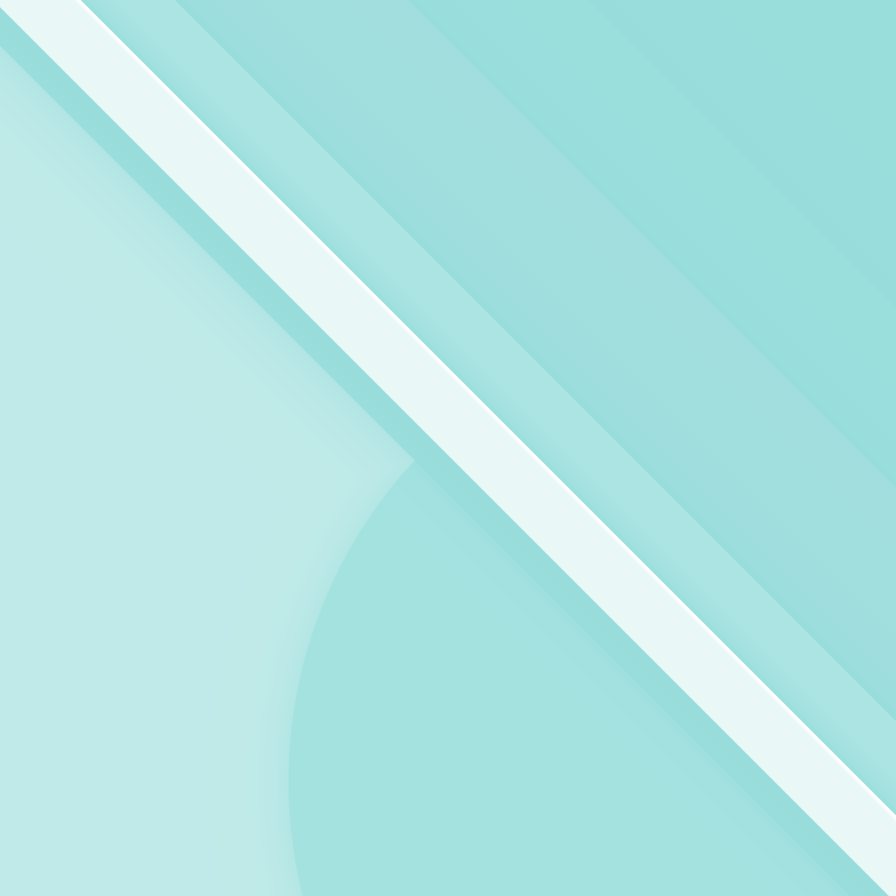
Reproduce this background procedurally as a Shadertoy shader.

```glsl
// Layered diagonal paper bands in pale teal, with a bright ribbon and a large disc.

#define RIBBON_LOW   -0.008
#define RIBBON_HIGH   0.090
#define PANEL_EDGE   -0.051
#define BAND_A        0.195
#define BAND_B        0.455
#define BAND_C        0.656
#define DISC_CENTRE   vec2(0.848, 0.128)
#define DISC_RADIUS   0.526
#define SHADE_SOFT    0.045

const vec3 DEEP   = vec3(0.592, 0.867, 0.858);
const vec3 TEAL   = vec3(0.602, 0.869, 0.862);
const vec3 MIST   = vec3(0.634, 0.872, 0.872);
const vec3 PALE   = vec3(0.675, 0.895, 0.892);
const vec3 PANEL  = vec3(0.753, 0.919, 0.912);
const vec3 DISC   = vec3(0.643, 0.886, 0.880);
const vec3 RIBBON = vec3(0.914, 0.970, 0.968);

// Antialiased step: 0 below the edge, 1 above it
float cover(float x, float edge, float pixel) {
    return smoothstep(edge - pixel, edge + pixel, x);
}

// Shadow that fades with the distance from an edge
float shade(float distanceToEdge, float softness) {
    return exp(-max(distanceToEdge, 0.0) / softness);
}

// Stacked bands above the ribbon, each shaded at its lower edge
vec3 upperBands(float d, float pixel) {
    vec3 bandA = mix(PALE, DEEP, 0.85 * shade(d - RIBBON_HIGH, 0.022));
    vec3 bandB = mix(MIST, DEEP, 0.95 * shade(d - BAND_A, SHADE_SOFT));
    vec3 bandC = mix(TEAL + 0.006, DEEP, shade(d - BAND_B, SHADE_SOFT));
    vec3 bandD = mix(TEAL, DEEP, 0.9 * shade(d - BAND_C, 0.025));
    vec3 color = mix(bandA, bandB, cover(d, BAND_A, pixel));
    color = mix(color, bandC, cover(d, BAND_B, pixel));
    return mix(color, bandD, cover(d, BAND_C, 2.0 * pixel));
}

// Pale panel and disc below the ribbon
vec3 lowerPanel(vec2 p, float d, float pixel) {
    float rim = length(p - DISC_CENTRE) - DISC_RADIUS;
    float below = PANEL_EDGE - d;
    float panelShade = 0.40 * shade(below, SHADE_SOFT);
    float rimShade = 0.36 * shade(rim, 0.020);
    vec3 panel = mix(PANEL, TEAL, max(panelShade, rimShade));
    vec3 disc = mix(DISC, DEEP, 0.45 * shade(below, 0.030));
    vec3 color = mix(disc, panel, cover(rim, 0.0, pixel));
    vec3 groove = mix(TEAL, DEEP, shade(RIBBON_LOW - d, 0.020));
    return mix(color, groove, cover(d, PANEL_EDGE, 1.5 * pixel));
}

void mainImage(out vec4 fragColor, in vec2 fragCoord) {
    // Square canvas units, centred
    float size = min(iResolution.x, iResolution.y);
    vec2 p = (fragCoord - 0.5 * iResolution.xy) / size + 0.5;
    float pixel = 1.0 / size;

    // Offset across the falling diagonal
    float d = p.x + p.y - 1.0;

    // Ribbon with a bright upper rim
    float highlight = smoothstep(RIBBON_HIGH - 0.009, RIBBON_HIGH - 0.002, d);
    vec3 ribbon = mix(RIBBON, vec3(0.995, 1.0, 1.0), highlight);

    // Layers, from low to high
    vec3 color = lowerPanel(p, d, pixel);
    color = mix(color, ribbon, cover(d, RIBBON_LOW, pixel));
    color = mix(color, upperBands(d, pixel), cover(d, RIBBON_HIGH, pixel));
    fragColor = vec4(color, 1.0);
}
```
